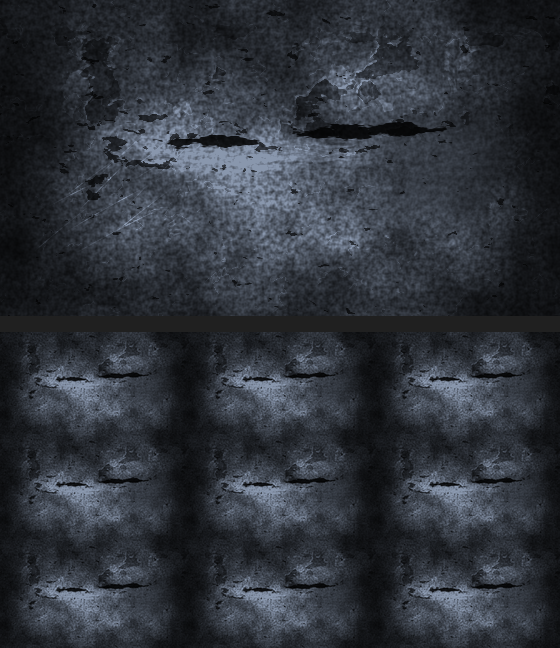
Top: one tile. Bottom: repeated 3 by 3.
Give the GLSL for this texture, as a Shadertoy shader.

```glsl
// Weathered blue-grey plaster wall with a torn dark crack, flakes and scratches; tiles on both axes.
#define TINT vec3(0.79, 0.87, 1.0)
#define SHADOW 0.085
#define LIGHT 0.33
#define MOTTLE 0.75
#define GRAIN 0.55
#define RELIEF 0.32
#define FLAKE_DARK 0.42
#define SCRAPE_LIGHT 0.17
#define CRACK_DEPTH 0.86
#define SCRATCHES 12

const float TAU = 6.28318;

// Integer hash giving two values in 0..1
vec2 hash2(vec2 cell, float seed) {
    uvec2 v = uvec2(cell) + uvec2(uint(seed) * 977u, uint(seed) * 331u);
    v = v * 1664525u + 1013904223u;
    v.x += v.y * 1664525u;
    v.y += v.x * 1664525u;
    v ^= v >> 16u;
    v.x += v.y * 1664525u;
    v.y += v.x * 1664525u;
    v ^= v >> 16u;
    return vec2(v & 65535u) / 65536.0;
}

float corner(vec2 cell, vec2 offset, vec2 cells, float seed) {
    float angle = TAU * hash2(mod(cell, cells), seed).x;
    return dot(vec2(cos(angle), sin(angle)), offset);
}

// Gradient noise that wraps after a whole number of cells
float noise(vec2 uv, vec2 cells, float seed) {
    vec2 p = uv * cells, i = floor(p), f = p - i;
    vec2 w = f * f * f * (f * (f * 6.0 - 15.0) + 10.0);
    vec2 e = vec2(0.0, 1.0);
    return mix(mix(corner(i, f, cells, seed), corner(i + e.yx, f - e.yx, cells, seed), w.x),
               mix(corner(i + e, f - e, cells, seed), corner(i + 1.0, f - 1.0, cells, seed), w.x), w.y);
}

float fbm(vec2 uv, vec2 cells, int octaves, float seed) {
    float sum = 0.0, amp = 1.0;
    for (int i = 0; i < octaves; i++) {
        sum += amp * noise(uv, cells, seed + float(i));
        cells *= 2.0;
        amp *= 0.6;
    }
    return sum;
}

// Soft window that is one between a and b
float window(float x, float a, float b, float soft) {
    return smoothstep(a - soft, a + soft, x) * (1.0 - smoothstep(b - soft, b + soft, x));
}

// Light diagonal hairlines in the lower left
float scratches(vec2 uv, float aspect) {
    float sum = 0.0;
    for (int i = 0; i < SCRATCHES; i++) {
        vec2 r = hash2(vec2(i, 3), 90.0), s = hash2(vec2(i, 7), 91.0);
        vec2 d = uv - vec2(0.04 + 0.28 * r.x, 0.27 + 0.25 * r.y);
        d = (d - round(d)) * vec2(aspect, 1.0);
        float angle = 0.45 + 0.4 * s.x, reach = 0.04 + 0.13 * s.y;
        vec2 dir = vec2(cos(angle), sin(angle));
        float along = dot(d, dir);
        float across = abs(dot(d, vec2(-dir.y, dir.x)) + 0.15 * along * along);
        sum += (1.0 - smoothstep(0.0006, 0.0028, across)) * (1.0 - smoothstep(0.5 * reach, reach, abs(along)));
    }
    return min(sum, 1.0);
}

void mainImage(out vec4 fragColor, in vec2 fragCoord) {
    vec2 uv = fragCoord / iResolution.xy;
    vec2 warp = 0.02 * vec2(fbm(uv, vec2(9, 5), 4, 10.0), fbm(uv, vec2(9, 5), 4, 20.0));
    vec2 q = uv + warp;

    // Periodic vignette
    vec2 edge = 0.5 + 0.5 * cos(TAU * (uv - vec2(0.0, -0.03)));
    vec2 glow = 1.0 - edge * edge * edge;
    float tone = SHADOW + LIGHT * glow.x * mix(0.3, 1.0, glow.y);

    // Regions: rough upper wall, smooth right side, worn patch at lower right
    float upper = window(q.y, 0.58, 0.9, 0.06);
    float rough = fbm(q, vec2(5, 3), 6, 30.0);
    float calm = window(uv.x + 0.08 * rough, 0.66, 0.89, 0.03) * window(uv.y, 0.3, 0.64, 0.07);
    float worn = window(uv.x + 0.1 * rough, 0.56, 0.82, 0.015) * window(uv.y + 0.08 * rough, 0.05, 0.23, 0.04);
    tone *= 1.0 - 0.2 * upper - 0.12 * calm - 0.27 * worn;
    tone *= 1.0 + MOTTLE * rough * (1.0 - 0.65 * calm);

    // Fine grain and side-lit bumps
    vec2 lit = vec2(0.0016, -0.0028);
    float bump = fbm(q, vec2(40, 24), 3, 40.0) - fbm(q + lit, vec2(40, 24), 3, 40.0);
    tone *= 1.0 + GRAIN * fbm(uv, vec2(112, 63), 2, 45.0) * (1.0 - 0.4 * calm) + RELIEF * bump;

    // Peeled flakes with pale rims
    float peel = fbm(q, vec2(8, 6), 5, 50.0);
    float peelLit = fbm(q + vec2(0.003, -0.006), vec2(8, 6), 5, 50.0);
    float flake = smoothstep(0.27, 0.32, peel);
    float rim = max(smoothstep(0.27, 0.32, peelLit) - flake, 0.0);
    float pale = smoothstep(0.34, 0.42, fbm(q, vec2(9, 5), 5, 60.0));
    tone *= 1.0 - FLAKE_DARK * flake * (0.2 + 0.8 * upper);
    tone *= 1.0 + upper * (0.4 * rim + 0.4 * pale);

    // Crack line, scraped plaster beneath it and pitted stains around it
    float line = 0.545 + 0.08 * (uv.x - 0.3) + 0.65 * max(0.3 - uv.x, 0.0);
    float d = uv.y - line + 0.018 * fbm(uv, vec2(6, 4), 3, 65.0);
    float span = window(uv.x, 0.2, 0.79, 0.06);
    float streak = fbm(q, vec2(5, 70), 3, 70.0);
    float scrape = window(uv.x + 0.06 * rough, 0.27, 0.63, 0.035) * window(d, -0.1, -0.012, 0.03);
    tone += SCRAPE_LIGHT * scrape * (0.75 + 1.1 * streak);
    float width = 0.006 + 0.036 * fbm(uv, vec2(9, 16), 5, 75.0) - 0.03 * (1.0 - span);
    float crack = 1.0 - smoothstep(-0.003, 0.004, abs(d) - width);
    float stain = window(uv.x, 0.1, 0.29, 0.07) * window(uv.y, 0.36, 0.68, 0.08);
    float near = span * window(d, -0.11, 0.06, 0.05);
    float pits = smoothstep(0.0, 0.1, fbm(q, vec2(22, 24), 4, 80.0) - 0.56 + 0.26 * stain + 0.14 * near);
    tone *= 1.0 - 0.65 * pits;
    tone *= 1.0 - CRACK_DEPTH * crack;

    // Pale broken veins and scratches
    float vein = 1.0 - smoothstep(0.01, 0.05, abs(fbm(q, vec2(14, 9), 4, 85.0)));
    float broken = smoothstep(0.05, 0.3, fbm(uv, vec2(17, 11), 4, 95.0));
    tone *= 1.0 + 0.35 * vein * broken * (1.0 - calm);
    tone *= 1.0 + 0.4 * scratches(uv, iResolution.x / iResolution.y) * (0.6 + broken);

    fragColor = vec4(TINT * clamp(tone, 0.025, 0.68), 1.0);
}
```
